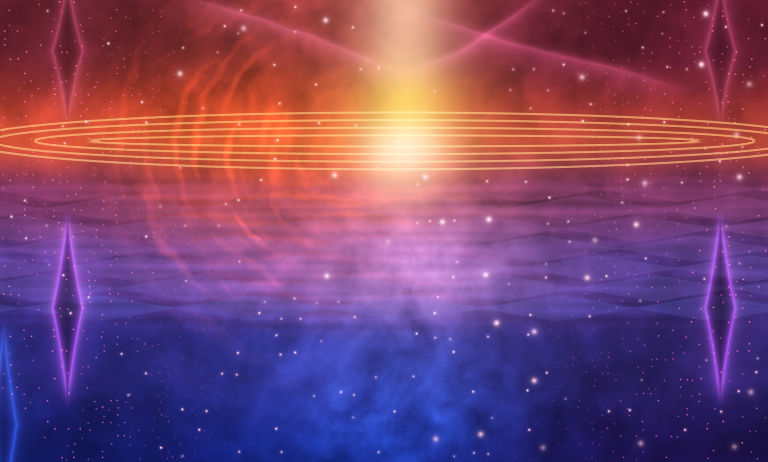
A WebGL 2 fragment shader for this background:

```glsl
#version 300 es
// Cosmic horizon: a glowing beam over orbit rings, lozenge haze and blue space.
precision highp float;
uniform vec2 u_resolution;
out vec4 fragColor;

const float ASPECT = 1.662;
const vec3 PEACH = vec3(1, .8, .66), GOLD = vec3(1, .78, .25), ORANGE = vec3(.85, .29, .12);
const vec3 PINK = vec3(.9, .28, .48), ORCHID = vec3(.8, .48, .88);
const vec3 VIOLET = vec3(.62, .25, .93), BLUE = vec3(.12, .27, .85);

vec2 hash2(vec2 p) {
  vec3 q = fract(p.xyx * vec3(.1031, .103, .0973));
  q += dot(q, q.yzx + 33.33);
  return fract((q.xx + q.yz) * q.zy);
}

float corner(vec2 cell, vec2 offset) {
  return dot(hash2(cell) * 2. - 1., offset);
}

float gradientNoise(vec2 p) {
  vec2 i = floor(p), f = fract(p), e = vec2(1, 0);
  vec2 s = f * f * (3. - 2. * f);
  return mix(mix(corner(i, f), corner(i + e, f - e), s.x),
             mix(corner(i + e.yx, f - e.yx), corner(i + 1., f - 1.), s.x), s.y);
}

float fbm(vec2 p) {
  float sum = 0., gain = .6;
  for (int i = 0; i < 5; i++) {
    sum += gain * gradientNoise(p);
    p = mat2(1.6, 1.2, -1.2, 1.6) * p + 7.3;
    gain *= .55;
  }
  return sum;
}

vec3 screen(vec3 base, vec3 light) {
  return 1. - (1. - base) * (1. - clamp(light, 0., 1.));
}

float glow(vec2 p, vec2 center, vec2 size) {
  vec2 q = (p - center) / size;
  return exp(-dot(q, q));
}

// Vertical colour ramp, listed from bottom to top
vec3 ramp(float y, vec3 a, vec3 b, vec3 c, vec3 d, vec3 e, vec3 f) {
  vec3 col = mix(a, b, smoothstep(0., .25, y));
  col = mix(col, c, smoothstep(.25, .42, y));
  col = mix(col, d, smoothstep(.42, .58, y));
  col = mix(col, e, smoothstep(.58, .7, y));
  return mix(col, f, smoothstep(.72, .9, y));
}

float ellipseLine(vec2 q, vec2 r, float width) {
  float k = length(q / r);
  float d = abs(k - 1.) * k / max(length(q / (r * r)), .001);
  return 1. - smoothstep(.0008, .0008 + width, d);
}

float wisp(vec2 uv, vec2 a, vec2 b, float sag) {
  float t = (uv.x - a.x) / (b.x - a.x);
  float d = uv.y - mix(a.y, b.y, t) + sag * sin(3.1416 * clamp(t, 0., 1.));
  float fade = smoothstep(-.1, .2, t) * smoothstep(1.15, .75, t);
  return fade * exp(-abs(d) / (d > 0. ? .008 : .024));
}

// Upright blade: x is the bright rim, y is the dark interior
vec2 blade(vec2 q, vec2 size) {
  float taper = max(1. - abs(q.y) / size.y, 0.);
  float d = abs(q.x) - size.x * pow(taper, 1.5);
  return smoothstep(0., .35, taper) * vec2(
    exp(-abs(d) / .006) + .35 * exp(-abs(d) / .025), smoothstep(.003, -.004, d));
}

float stars(vec2 p, float density, float chance, float radius) {
  vec2 cell = floor(p * density), h = hash2(cell + density);
  float d = length(fract(p * density) - .25 - .5 * h), r = d / density / radius;
  float lit = step(1. - chance, hash2(cell + 41.7).x) * (.4 + .6 * h.y);
  return lit * (exp(-r * r) + .25 * exp(-r / 1.5)) * smoothstep(.25, .1, d);
}

void main() {
  vec2 uv = gl_FragCoord.xy / u_resolution, p = uv * vec2(ASPECT, 1);
  float cloud = fbm(p * 4. + 2.), fine = fbm(p * 13. + cloud);

  // Sky colours for the left, right and middle columns
  float y = uv.y + .03 * cloud;
  vec3 left = ramp(y, vec3(.07, .09, .36), vec3(.15, .14, .45), vec3(.33, .22, .56),
                   vec3(.46, .2, .38), vec3(.74, .24, .18), vec3(.38, .12, .17));
  vec3 right = ramp(y, vec3(.11, .07, .3), vec3(.17, .13, .39), vec3(.29, .2, .5),
                    vec3(.4, .18, .34), vec3(.6, .19, .18), vec3(.36, .1, .18));
  vec3 middle = ramp(y, vec3(.08, .14, .52), vec3(.21, .22, .61), vec3(.7, .38, .66),
                     vec3(.79, .38, .42), vec3(.84, .34, .22), vec3(.6, .24, .24));
  vec3 col = mix(left, right, smoothstep(.3, .7, uv.x));
  col = mix(col, middle, glow(uv, vec2(.46, uv.y), vec2(.21, 1)));
  col = mix(col, ORANGE, .55 * glow(uv, vec2(.32, .69), vec2(.17, .2)));
  col *= 1. + .45 * cloud + .4 * fine;
  col = screen(col, BLUE * (.5 + fine) * glow(uv, vec2(.52, .12), vec2(.14, .16)));

  // Curved dust streaks and pink filaments
  vec2 q = p - vec2(.75, .67);
  float arc = gradientNoise(vec2(length(q) * 46. + cloud * 4., atan(q.y, -q.x) * 1.5));
  col += ORANGE * max(arc, 0.) * .55 * glow(uv, vec2(.29, .62), vec2(.13, .34));
  vec2 w = uv + vec2(0, .025 * cloud);
  float strands = wisp(w, vec2(.51, .83), vec2(.71, 1.02), .025)
    + wisp(w, vec2(.55, .97), vec2(.88, .82), .015)
    + wisp(w, vec2(.25, 1), vec2(.55, .82), -.012);
  col = screen(col, PINK * strands * .55);

  // Flattened lozenge rows and horizontal haze
  float band = smoothstep(.25, .34, uv.y) * smoothstep(.65, .57, uv.y);
  col *= 1. + .4 * band * gradientNoise(uv * vec2(5, 60));
  for (float row = 0.; row < 7.; row++) {
    float x = abs(fract((uv.x - .527) / .2 + .5 + .37 * row) - .5) * 2.;
    float d = x + abs(uv.y - .333 - row * .043) / .028 - 1.;
    vec3 tint = mix(vec3(.38, .42, .85), vec3(.7, .32, .55), row / 6.);
    col = mix(col, tint, band * (.24 * smoothstep(.06, -.06, d) + .12 * exp(-abs(d) * 16.)));
  }
  col = screen(col, ORCHID * (.58 + .6 * fine) * glow(uv, vec2(.55, .42), vec2(.12)));

  // Central light shaft
  float shaft = glow(uv, vec2(.527 - .012 * cloud, uv.y), vec2(.058, 1));
  shaft *= smoothstep(.48, .68, uv.y) * (.85 + .35 * cloud);
  vec3 shaftTint = mix(PEACH, GOLD, .75 * glow(uv, vec2(uv.x, .775), vec2(1, .07)));
  col = mix(col, shaftTint, clamp(shaft, 0., 1.));
  col = screen(col, GOLD * .45 * glow(uv, vec2(.527, .75), vec2(.09, .12)));
  col = screen(col, PEACH * .6 * glow(uv, vec2(.527, .685), vec2(.05)));

  // Orbit rings around the beam
  vec2 ring = p - vec2(.514 * ASPECT, .695);
  col = screen(col, ORANGE * .32 * glow(ring, vec2(ring.x, 0), vec2(1, .055)));
  for (float k = 0.; k < 4.; k++) {
    vec2 radii = vec2(.65 + .145 * k - .018 * k * k, .012 + .0165 * k);
    col = screen(col, vec3(.7, .46, .24) * ellipseLine(ring, radii, 1.3 / u_resolution.y));
  }

  // Mirrored side blades, with a blue one at the left edge
  float side = (.425 - abs(uv.x - .513)) * ASPECT;
  vec2 low = blade(vec2(side, uv.y - .333), vec2(.032, .225));
  vec2 high = blade(vec2(side, uv.y - .89), vec2(.032, .17));
  vec2 edge = blade(p - vec2(.008, .08), vec2(.028, .24));
  col *= 1. - .45 * low.y - .25 * high.y;
  col = screen(col, VIOLET * low.x * .75);
  col = screen(col, PINK * high.x * .4 + BLUE * edge.x * .7);

  // Fine red dust and bright stars
  float dust = stars(p, 65., .22, .0018) * smoothstep(.12, .45, abs(uv.x - .5));
  float bright = stars(p, 24., .18, .0025) + stars(p, 9., .25, .006);
  col = screen(col, PINK * dust);
  col = screen(col, vec3(1, .72, .78) * bright);
  fragColor = vec4(clamp(col, 0., 1.), 1);
}
```
